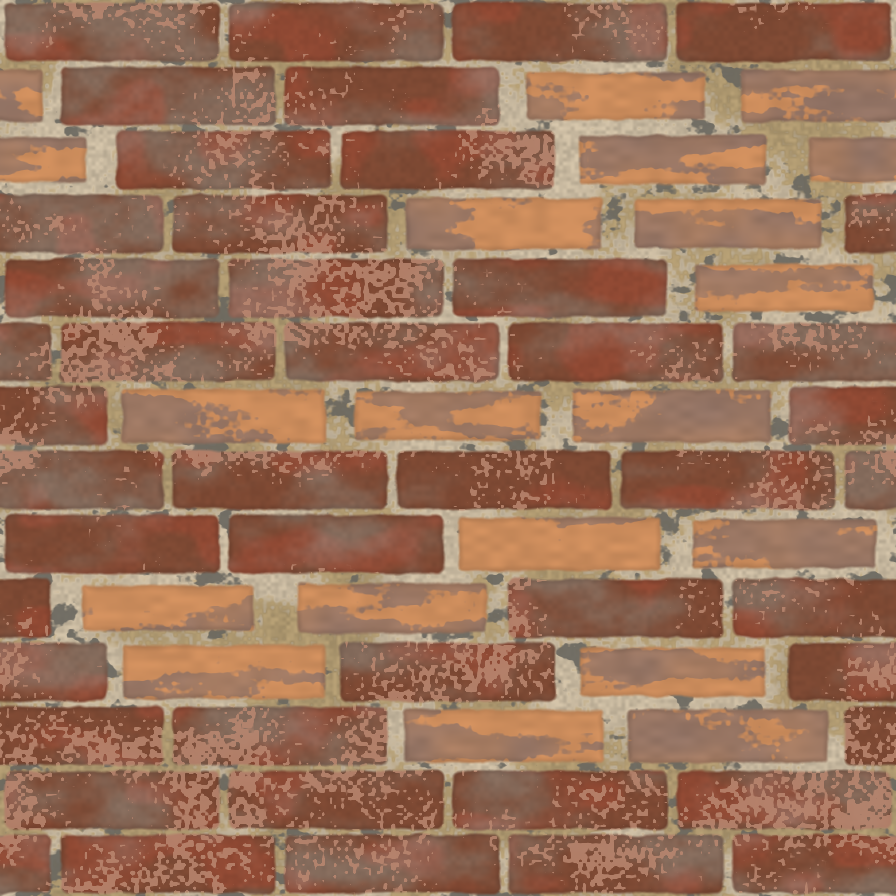
Give the GLSL for this texture, as a Shadertoy shader.

```glsl
// Weathered brick wall: 14 courses of 4 bricks, each course shifted by a quarter brick.
// Rounded boxes give the bricks; wrapping value noise gives stains, specks and mortar.
// Groups of smaller orange bricks lie among the dark red ones; the tile is seamless.

float hash(vec2 p) {
    vec3 q = fract(p.xyx * 0.1031);
    q += dot(q, q.yzx + 33.33);
    return fract((q.x + q.y) * q.z);
}

// Value noise over the unit square, with n cells that wrap at the border
float noise(vec2 uv, vec2 n) {
    vec2 p = uv * n, i = floor(p), f = fract(p);
    f = f * f * (3.0 - 2.0 * f);
    vec2 a = mod(i, n), b = mod(i + 1.0, n);
    return mix(mix(hash(a), hash(vec2(b.x, a.y)), f.x),
               mix(hash(vec2(a.x, b.y)), hash(b), f.x), f.y);
}

float fbm(vec2 uv, vec2 n) {
    float sum = 0.0, amp = 0.53;
    for (int k = 0; k < 4; k++) {
        sum += amp * noise(uv, n);
        n *= 2.0;
        amp *= 0.5;
    }
    return sum;
}

float roundedBox(vec2 p, vec2 halfSize, float radius) {
    vec2 q = abs(p) - halfSize + radius;
    return length(max(q, 0.0)) + min(max(q.x, q.y), 0.0) - radius;
}

// Squared elliptical distance in bricks and courses, wrapping sideways
float region(vec2 brick, vec2 centre, vec2 radius) {
    vec2 d = brick - centre;
    d.x = mod(d.x + 2.0, 4.0) - 2.0;
    d /= radius;
    return dot(d, d);
}

bool isOrange(vec2 brick) {
    float d = region(brick, vec2(3.18, 2.5), vec2(1.04, 1.95));
    d = min(d, region(brick, vec2(2.0, 6.0), vec2(1.2, 0.8)));
    d = min(d, region(brick, vec2(3.0, 8.0), vec2(0.73, 0.8)));
    d = min(d, region(brick, vec2(1.2, 9.4), vec2(0.73, 1.2)));
    d = min(d, region(brick, vec2(2.86, 10.6), vec2(0.73, 1.2)));
    return d < 1.0;
}

vec3 mortarColor(vec2 uv) {
    vec3 cream = vec3(0.79, 0.73, 0.63), tan_ = vec3(0.66, 0.57, 0.40);
    vec3 soot = vec3(0.41, 0.40, 0.37);
    float grain = noise(uv, vec2(230.0));
    float stain = fbm(uv, vec2(13.0)) + 0.3 * (grain - 0.5);
    vec3 col = mix(cream, tan_, 0.85 * smoothstep(0.46, 0.64, stain));
    col *= 0.9 + 0.17 * grain;
    return mix(col, soot, 0.9 * smoothstep(0.62, 0.70, fbm(uv, vec2(38.0, 48.0))));
}

vec3 darkBrick(vec2 uv, float tone) {
    vec3 rust = vec3(0.49, 0.285, 0.20), ash = vec3(0.52, 0.42, 0.36);
    float cloud = fbm(uv, vec2(11.0, 17.0)) + 0.12 * (tone - 0.5);
    vec3 col = mix(rust, ash, smoothstep(0.36, 0.74, cloud));
    col.r += 0.07 * smoothstep(0.5, 0.75, noise(uv, vec2(19.0, 27.0)));
    return col * (0.96 + 0.08 * noise(uv, vec2(180.0)));
}

vec3 orangeBrick(vec2 uv, float tone) {
    vec3 clay = vec3(0.80, 0.55, 0.36), smoke = vec3(0.57, 0.45, 0.395);
    float streak = fbm(uv, vec2(9.0, 32.0)) + 0.1 * (noise(uv, vec2(200.0)) - 0.5);
    float cover = smoothstep(0.50, 0.56, streak + 0.16 * (tone - 0.5));
    vec3 col = mix(clay, smoke, cover * (0.6 + 0.4 * noise(uv, vec2(24.0))));
    return col * (0.95 + 0.1 * noise(uv, vec2(60.0, 110.0)));
}

void mainImage(out vec4 fragColor, in vec2 fragCoord) {
    vec2 uv = fragCoord / iResolution.xy;

    // Course counted from the top, and the brick within it
    float y = (1.0 - uv.y) * 14.0, row = floor(y);
    float shift = 0.25 * mod(row, 4.0);
    float x = uv.x * 4.0 - shift, column = floor(x);
    vec2 id = vec2(mod(column, 4.0), row);
    vec2 local = vec2(fract(x) - 0.5, (fract(y) - 0.5) * 4.0 / 14.0);
    float tone = hash(id + 3.7);
    bool orange = isOrange(vec2(column + 0.5 + shift, row));

    // Brick outline with slightly worn edges
    vec2 halfSize = vec2(0.479, 0.130);
    if (orange) halfSize = mix(vec2(0.46, 0.122), vec2(0.375, 0.098), hash(id + 21.3));
    float d = roundedBox(local, halfSize, orange ? 0.016 : 0.03);
    d += 0.022 * (fbm(uv, vec2(45.0)) - 0.5);
    float soft = max(0.009, 3.0 / iResolution.y);
    float inside = 1.0 - smoothstep(-soft, soft, d);

    // Each brick samples its own part of the noise
    vec2 brickUv = uv + vec2(hash(id + 11.0), hash(id + 47.0));
    vec3 brick = orange ? orangeBrick(brickUv, tone) : darkBrick(brickUv, tone);
    brick *= mix(0.9, 1.0, smoothstep(0.0, 0.03, -d));

    // Pink flaked specks, gathered in patches on the dark bricks
    if (!orange) {
        float cluster = fbm(uv, vec2(9.0, 12.0));
        float limit = 0.88 - 2.0 * (cluster - 0.5);
        float speck = smoothstep(limit, limit + 0.1, noise(uv, vec2(230.0)));
        brick = mix(brick, vec3(0.73, 0.53, 0.44), 0.85 * speck);
    }

    fragColor = vec4(mix(mortarColor(uv), brick, inside), 1.0);
}
```
